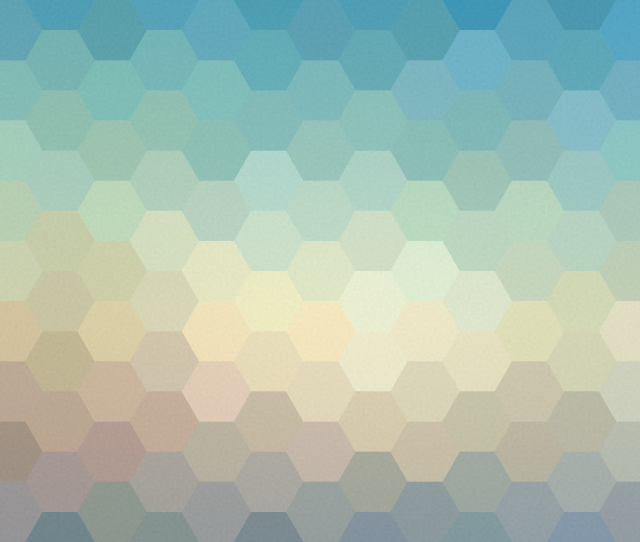
This background is drawn by a WebGL 1 fragment shader. Its source:

```glsl
precision highp float;
// Flat-topped hexagon mosaic, nine cells high, shading from teal sky through a pale glow to warm grey.

uniform vec2 u_resolution;

const float ROWS = 9.0;

vec3 hash3(vec2 p) {
  vec3 q = fract(p.xyx * vec3(0.1031, 0.1030, 0.0973));
  q += dot(q, q.yxz + 33.33);
  return fract((q.xxy + q.yzz) * q.zyx);
}

float cornerSlope(vec2 cell, vec2 corner, vec2 f) {
  return dot(hash3(cell + corner).xy * 2.0 - 1.0, f - corner);
}

float gradientNoise(vec2 p) {
  vec2 i = floor(p), f = fract(p);
  vec2 u = f * f * (3.0 - 2.0 * f);
  return mix(
    mix(cornerSlope(i, vec2(0.0), f), cornerSlope(i, vec2(1.0, 0.0), f), u.x),
    mix(cornerSlope(i, vec2(0.0, 1.0), f), cornerSlope(i, vec2(1.0), f), u.x), u.y);
}

// Six evenly spaced colour stops, t from 0 to 1.
vec3 ramp(float t, vec3 a, vec3 b, vec3 c, vec3 d, vec3 e, vec3 f) {
  float s = clamp(t, 0.0, 1.0) * 5.0;
  vec3 col = mix(a, b, min(s, 1.0));
  col = mix(col, c, clamp(s - 1.0, 0.0, 1.0));
  col = mix(col, d, clamp(s - 2.0, 0.0, 1.0));
  col = mix(col, e, clamp(s - 3.0, 0.0, 1.0));
  return mix(col, f, clamp(s - 4.0, 0.0, 1.0));
}

// Smooth backdrop: a warm left ramp, a cool right ramp and a cream glow.
vec3 backdrop(vec2 uv) {
  float t = 1.0 - uv.y;
  vec3 left = ramp(t, vec3(0.31, 0.61, 0.69), vec3(0.54, 0.75, 0.70), vec3(0.75, 0.82, 0.71),
                      vec3(0.83, 0.77, 0.62), vec3(0.71, 0.61, 0.55), vec3(0.47, 0.53, 0.53));
  vec3 right = ramp(t, vec3(0.29, 0.61, 0.73), vec3(0.46, 0.70, 0.74), vec3(0.67, 0.80, 0.74),
                       vec3(0.84, 0.84, 0.72), vec3(0.74, 0.73, 0.64), vec3(0.49, 0.58, 0.64));
  vec2 g = (uv - vec2(0.53, 0.39)) / vec2(0.30, 0.24);
  return mix(left, right, clamp(uv.x, 0.0, 1.0)) + vec3(0.13, 0.13, 0.12) * exp(-dot(g, g));
}

// Centre of the hexagon holding p: the nearer of two interleaved lattices.
vec2 hexCentre(vec2 p) {
  float w = sqrt(3.0);
  vec2 a = vec2(floor(p.x / w + 0.5) * w, floor(p.y) + 0.5);
  vec2 b = vec2((floor(p.x / w) + 0.5) * w, floor(p.y + 0.5));
  return distance(p, a) < distance(p, b) ? a : b;
}

vec3 mosaic(vec2 p, float aspect) {
  vec2 centre = hexCentre(p);
  // Each cell is nearly flat, keeping a trace of the backdrop slope.
  vec2 uv = mix(centre, p, 0.15) / (ROWS * vec2(aspect, 1.0)) + vec2(0.5, 0.0);
  vec3 h = hash3(floor(centre * vec2(2.0 / sqrt(3.0), 2.0) + 0.5) + 40.0) - 0.5;
  return backdrop(uv) + h.x * 0.06 + vec3(h.y, 0.0, h.z) * 0.05;
}

void main() {
  float aspect = u_resolution.x / u_resolution.y;
  vec3 col = vec3(0.0);

  // Nine samples per pixel smooth the cell borders.
  for (int j = -1; j <= 1; j++) {
    for (int i = -1; i <= 1; i++) {
      vec2 pos = gl_FragCoord.xy + vec2(float(i), float(j)) / 3.0;
      vec2 p = (pos - vec2(0.5 * u_resolution.x, 0.0)) / u_resolution.y * ROWS;
      col += mosaic(p - vec2(0.012, 0.0), aspect) / 9.0;
    }
  }

  // Fine paper grain.
  col += 0.025 * gradientNoise(gl_FragCoord.xy / u_resolution.y * 190.0);
  gl_FragColor = vec4(col, 1.0);
}
```
